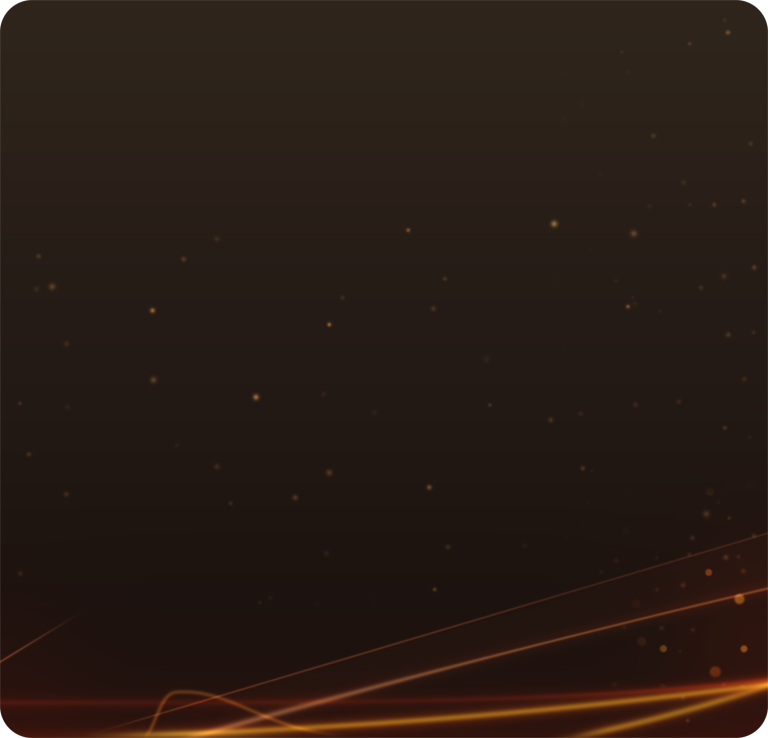
A WebGL 1 fragment shader for this background:

```glsl
precision highp float;
uniform vec2 u_resolution;

float hash(vec2 p) {
  vec3 q = fract(vec3(p.xyx) * 0.1031);
  q += dot(q, q.yzx + 33.33);
  return fract((q.x + q.y) * q.z);
}

// Soft-edged streak around a signed distance
float streak(float d, float width) {
  return exp(-d * d / (width * width));
}

// One jittered spark per grid cell, kept with the given chance
vec3 sparks(vec2 p, float cells, float radius, float chance, float seed) {
  vec2 id = floor(p * cells);
  vec2 jitter = vec2(hash(id + seed), hash(id + seed + 17.0));
  float d = length(fract(p * cells) - 0.2 - 0.6 * jitter) / cells;
  float size = radius * mix(0.65, 1.1, hash(id + seed + 31.0));
  float lit = step(hash(id + seed + 47.0), chance);
  float power = mix(0.25, 1.0, hash(id + seed + 59.0));
  vec3 tint = mix(vec3(0.44, 0.23, 0.08), vec3(0.48, 0.36, 0.16), jitter.x);
  return tint * lit * power * streak(d, size);
}

// Flat discs of light for the embers out of focus
vec3 embers(vec2 p, float cells, float radius, float chance) {
  vec2 id = floor(p * cells);
  vec2 jitter = vec2(hash(id + 5.0), hash(id + 71.0));
  float d = length(fract(p * cells) - 0.25 - 0.5 * jitter) / cells;
  float size = radius * mix(0.6, 1.1, jitter.y);
  float disc = 1.0 - smoothstep(size * 0.5, size * 1.15, d);
  vec3 tint = mix(vec3(0.20, 0.03, 0.01), vec3(0.40, 0.26, 0.05), hash(id + 23.0));
  return tint * disc * step(hash(id + 37.0), chance);
}

vec3 backdrop(vec2 p) {
  vec3 color = mix(vec3(0.108, 0.071, 0.057), vec3(0.142, 0.102, 0.083),
                   smoothstep(0.15, 0.54, p.y));
  color = mix(color, vec3(0.180, 0.142, 0.107), smoothstep(0.45, 0.98, p.y));
  // Red haze along the floor and up the right side
  color += vec3(0.085, 0.002, -0.010) * exp(-p.y / 0.05);
  color += vec3(0.065, 0.008, 0.0) * exp(-dot(p - vec2(1.0, 0.13), p - vec2(1.0, 0.13)) / 0.016);
  color += vec3(0.03, 0.0, 0.0) * exp(-dot(p - vec2(0.0, 0.07), p - vec2(0.0, 0.07)) / 0.012);
  return color;
}

vec3 lightTrails(vec2 p) {
  float x = p.x;
  float u = x - 0.26;
  vec3 light = vec3(0.0);

  // Thin upper ray
  float ray = (p.y - 0.0625 - 0.297 * (x - 0.3125)) * 0.96;
  light += vec3(0.22, 0.10, 0.045) * streak(ray, 0.0015) * smoothstep(0.1, 0.25, x)
         * mix(1.0, 0.6, smoothstep(0.5, 0.8, x));

  // Pale main ray with a warm haze beneath it
  float beam = (p.y - 0.004 - 0.28 * u + 0.03 * u * u) * 0.965;
  float beamFade = smoothstep(0.2, 0.32, x);
  light += mix(vec3(0.30, 0.21, 0.13), vec3(0.30, 0.15, 0.06), smoothstep(0.4, 0.9, x))
         * streak(beam, mix(0.0042, 0.0018, smoothstep(0.3, 0.75, x))) * beamFade;
  light += vec3(0.05, 0.016, 0.006) * streak(beam, 0.010) * beamFade;
  float between = smoothstep(0.0, 0.006, beam) * smoothstep(0.0, 0.006, -ray);
  light += vec3(0.020, 0.006, 0.002) * between * smoothstep(0.2, 0.4, x);

  // Golden floor trail
  float gold = p.y - 0.0065 - 0.04 * u - 0.062 * u * u;
  float goldFade = smoothstep(0.08, 0.28, x);
  light += vec3(0.30, 0.27, 0.04) * streak(gold, 0.0042) * goldFade;
  light += vec3(0.17, 0.05, 0.003) * streak(gold, 0.010) * mix(0.35, 1.0, goldFade);
  light += vec3(0.12, 0.14, 0.06) * streak(p.y - 0.004, 0.006) * streak(u, 0.09);

  // Rising golden trail at the lower right
  float v = max(x - 0.742, 0.0);
  float rise = (p.y - 0.2 * v - 0.245 * v * v) * 0.96;
  float riseFade = smoothstep(0.71, 0.8, x) * mix(1.0, 0.75, smoothstep(0.92, 1.0, x));
  light += vec3(0.30, 0.27, 0.05) * streak(rise, 0.0046) * riseFade;
  light += vec3(0.13, 0.04, 0.003) * streak(rise, 0.010) * riseFade;

  // Red trail above the floor
  float red = p.y - 0.046 - 0.03 * x * x * x * x;
  light += vec3(0.15, 0.03, 0.008) * streak(red, 0.0035) * mix(0.5, 1.1, smoothstep(0.5, 1.0, x));
  light += vec3(0.055, 0.006, 0.0) * streak(red, 0.010);

  // Short ray at the left edge
  float side = (p.y - 0.099 - 0.61 * x) * 0.854;
  light += vec3(0.28, 0.14, 0.07) * streak(side, 0.0015) * (1.0 - smoothstep(0.0, 0.12, x));

  // Looping arc: steep on the left, long tail on the right
  float a = x - 0.241;
  float s = a < 0.0 ? a / 0.04 : a / 0.12;
  float arch = 0.06 * (a < 0.0 ? exp(-s * s * s * s) : exp(-s * s));
  float slope = a < 0.0 ? -4.0 * s * s * s * arch / 0.04 : -2.0 * s * arch / 0.12;
  float loopDist = (p.y - arch) / sqrt(1.0 + slope * slope);
  light += vec3(0.23, 0.13, 0.025) * streak(loopDist, 0.0028)
         * smoothstep(0.185, 0.2, x) * (1.0 - smoothstep(0.36, 0.46, x));
  return light;
}

void main() {
  vec2 p = gl_FragCoord.xy / u_resolution.x;
  vec2 halfSize = 0.5 * vec2(1.0, u_resolution.y / u_resolution.x);
  vec3 color = backdrop(p) + lightTrails(p);

  // Sparks leave the upper left clear and gather on the right
  float field = max(1.0 - smoothstep(0.66, 0.70, p.y), smoothstep(0.66, 0.70, p.x))
              * smoothstep(0.16, 0.22, p.y);
  color += field * sparks(p, 8.0, 0.0038, 0.38, 3.0);
  color += 0.4 * field * sparks(p, 15.0, 0.0034, 0.24, 11.0);
  float right = smoothstep(0.68, 0.95, p.x);
  color += 0.4 * right * sparks(p, 24.0, 0.0032, 0.3, 29.0);
  float corner = smoothstep(0.80, 0.90, p.x) * smoothstep(0.06, 0.09, p.y)
               * (1.0 - smoothstep(0.25, 0.34, p.y));
  color += corner * embers(p, 20.0, 0.0080, 0.45);

  // Rounded card on white
  vec2 q = abs(p - halfSize) - halfSize + 0.042;
  float card = length(max(q, 0.0)) - 0.042;
  float edge = 0.75 / u_resolution.x;
  color = mix(color, vec3(1.0), smoothstep(-edge, edge, card));
  gl_FragColor = vec4(color, 1.0);
}
```
